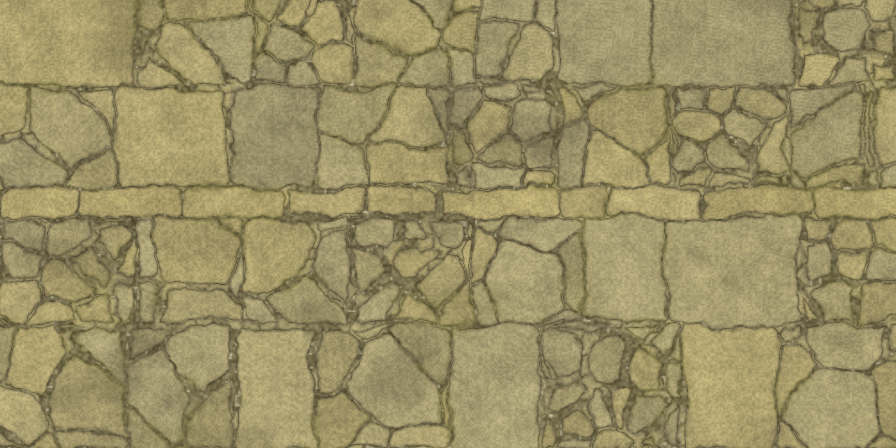
Give the GLSL for this texture, as a Shadertoy shader.

```glsl
// Old sandstone paving: coursed slabs, some cracked into rubble, with gritty mossy joints.
#define BLOCK_WIDTH 0.25
#define SLAB_PIECE 0.165
#define RUBBLE_PIECE 0.088
#define PEBBLE 0.042
#define JOINT 0.0022
#define CORNER 0.014
#define WOBBLE 0.016
#define CHIPPING 0.006
#define GRAIN 0.27
#define MOTTLE 0.22
#define MOSS 0.28

const vec3 OCHRE = vec3(0.670, 0.620, 0.425);
const vec3 GREY = vec3(0.640, 0.602, 0.440);
const vec3 YELLOW = vec3(0.710, 0.650, 0.430);
const vec3 SOIL_DARK = vec3(0.35, 0.32, 0.20);
const vec3 SOIL_LIGHT = vec3(0.62, 0.58, 0.44);
const vec3 MOSS_GREEN = vec3(0.47, 0.46, 0.20);

// Course boundaries from bottom to top
const float COURSES[6] = float[6](-0.004, 0.276, 0.515, 0.582, 0.81, 1.02);

float hash(vec2 p) {
    return fract(sin(dot(p, vec2(127.1, 311.7))) * 43758.5);
}

vec2 hash2(vec2 p) {
    return vec2(hash(p), hash(p + 37.3));
}

float noise(vec2 p) {
    vec2 i = floor(p), f = fract(p);
    f = f * f * (3.0 - 2.0 * f);
    return mix(mix(hash(i), hash(i + vec2(1, 0)), f.x),
               mix(hash(i + vec2(0, 1)), hash(i + vec2(1, 1)), f.x), f.y);
}

float fbm(vec2 p) {
    float sum = 0.0, amp = 0.5;
    for (int i = 0; i < 4; i++) {
        sum += amp * noise(p);
        p = p * 2.03 + 17.7;
        amp *= 0.5;
    }
    return sum / 0.9375;
}

float smoothMin(float a, float b, float k) {
    float h = max(k - abs(a - b), 0.0) / k;
    return min(a, b) - 0.25 * h * h * k;
}

vec2 seed(vec2 cell) {
    return cell + 0.5 + 0.9 * (hash2(cell) - 0.5);
}

// x: rounded distance to the cell border, yz: cell index
vec3 voronoi(vec2 p) {
    vec2 base = floor(p), cell = base, centre = vec2(9.0);
    for (int k = 0; k < 9; k++) {
        vec2 g = base + vec2(k % 3 - 1, k / 3 - 1);
        vec2 r = seed(g) - p;
        if (dot(r, r) < dot(centre, centre)) { centre = r; cell = g; }
    }
    float edge = 1.0;
    for (int k = 0; k < 25; k++) {
        vec2 g = cell + vec2(k % 5 - 2, k / 5 - 2);
        if (g == cell) continue;
        vec2 r = seed(g) - p;
        edge = smoothMin(edge, dot(0.5 * (centre + r), normalize(r - centre)), 0.07);
    }
    return vec3(edge, cell);
}

float jointX(float i, float course, float width) {
    return (i + 0.6 * (hash(vec2(i, course * 7.0 + 3.0)) - 0.5)) * width;
}

void mainImage(out vec4 fragColor, in vec2 fragCoord) {
    vec2 uv = fragCoord / iResolution.y;
    float soft = max(0.0018, 0.6 / iResolution.y);

    // Worn, wavering and chipped outlines
    vec2 p = uv + WOBBLE * (vec2(fbm(uv * 15.0), fbm(uv * 15.0 + 51.0)) - 0.5) * 2.0;
    p += CHIPPING * (vec2(noise(uv * 70.0), noise(uv * 70.0 + 23.0)) - 0.5);

    // Rounded block within its course; positive inside
    int c = 0;
    for (int k = 1; k < 5; k++) if (p.y > COURSES[k]) c = k;
    bool thin = c == 2;
    float course = float(c), width = BLOCK_WIDTH * (thin ? 0.8 : 1.0);
    float i = floor(p.x / width);
    if (p.x < jointX(i, course, width)) i -= 1.0;
    else if (p.x >= jointX(i + 1.0, course, width)) i += 1.0;
    vec2 lo = vec2(jointX(i, course, width), COURSES[c]);
    vec2 hi = vec2(jointX(i + 1.0, course, width), COURSES[c + 1]);
    vec2 q = abs(p - 0.5 * (lo + hi)) - 0.5 * (hi - lo) + CORNER;
    float d = CORNER - length(max(q, 0.0)) - min(max(q.x, q.y), 0.0);

    // Cracked blocks split into pieces
    vec2 id = vec2(i, course * 11.0);
    float kind = hash(id + 5.7);
    float wear = smoothstep(0.5, 0.9, noise(uv * 9.0 + 4.0));
    if (kind > 0.46 && !thin) {
        bool rubble = kind > 0.83;
        float size = rubble ? RUBBLE_PIECE : SLAB_PIECE;
        vec3 piece = voronoi(p / size + id * 3.0);
        d = min(d, piece.x * size);
        id += piece.yz * 1.7;
        wear += rubble ? 0.3 : 0.1;
    }
    d -= JOINT + 0.008 * wear;

    // Pebbles lodged in wide gaps
    vec3 peb = voronoi(p / PEBBLE);
    float pebble = min(peb.x * PEBBLE - 0.002, -d - 0.002);
    if (hash(peb.yz + 9.1) < 0.45) pebble = -1.0;

    // Stone surface: tint, mottling, stains and grain
    float grain = 0.65 * noise(uv * 250.0) + 0.35 * noise(uv * 110.0 + 8.0) - 0.5;
    float mottle = fbm(uv * 18.0 + 30.0) - 0.5;
    vec3 stone = mix(OCHRE, GREY, smoothstep(0.15, 0.85, hash(id + 2.3)));
    if (thin) stone = mix(stone, YELLOW, 0.6);
    stone *= mix(0.95, 1.05, hash(id + 8.9)) + MOTTLE * mottle + GRAIN * grain;
    stone *= 1.0 - 0.13 * smoothstep(0.58, 0.8, fbm(uv * 7.0 + 70.0));
    stone *= mix(0.82, 1.0, smoothstep(0.0, 0.007, max(d, pebble)));

    // Gritty soil, darkest beside the stones
    float grit = noise(uv * 140.0 + 3.0);
    vec3 soil = mix(SOIL_DARK, SOIL_LIGHT, 0.5 * fbm(uv * 40.0) + 0.7 * grit - 0.15);
    soil += 0.2 * smoothstep(0.8, 0.95, noise(uv * 95.0 + 60.0));
    soil *= mix(0.82, 1.0, smoothstep(0.0, 0.008, -d)) * (1.0 + GRAIN * grain);

    vec3 col = mix(soil, stone, smoothstep(-soft, soft, max(d, pebble)));

    // Moss creeping along the joints
    float moss = smoothstep(0.5, 0.7, fbm(uv * 9.0 + 13.0)) * exp(-abs(d) / 0.006);
    col = mix(col, MOSS_GREEN * (0.8 + 0.5 * grit), MOSS * moss);
    fragColor = vec4(col, 1.0);
}
```
